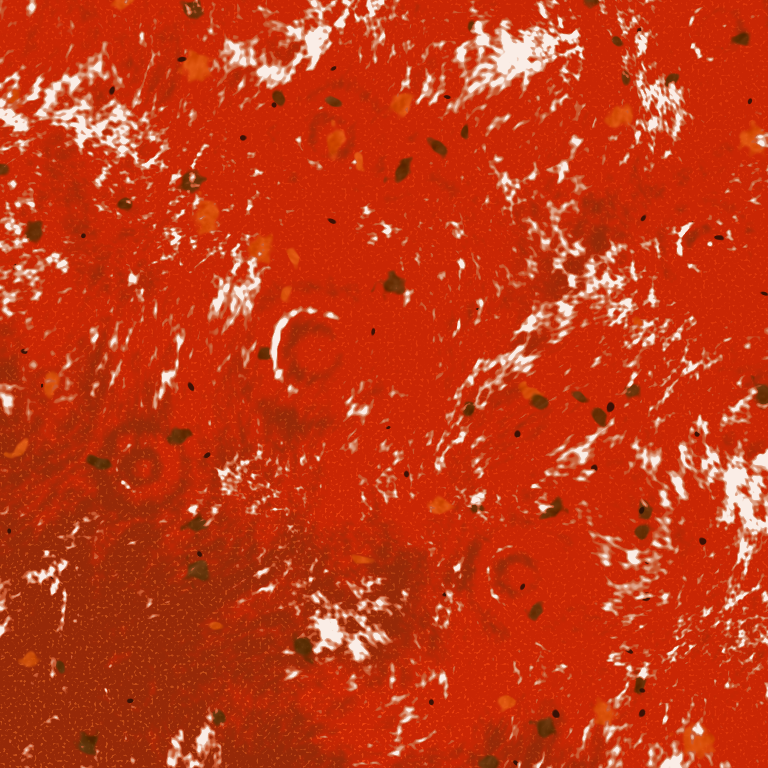
Write a three.js fragment shader that draws this texture.

```glsl
// Glossy tomato sauce with broken glints, bubble craters, herbs and pulp.
varying vec2 vUv;

vec2 hash2(vec2 p) {
  vec3 k = fract(vec3(p.xyx) * vec3(0.1031, 0.1030, 0.0973));
  k += dot(k, k.yzx + 33.33);
  return fract((k.xx + k.yz) * k.zy);
}

float corner(vec2 cell, vec2 offset) {
  return dot(hash2(cell) * 2.0 - 1.0, offset);
}

// Gradient noise, centred on zero
float noise(vec2 p) {
  vec2 i = floor(p), f = fract(p);
  vec2 u = f * f * f * (f * (f * 6.0 - 15.0) + 10.0);
  vec2 e = vec2(1.0, 0.0);
  float low = mix(corner(i, f), corner(i + e, f - e), u.x);
  float high = mix(corner(i + e.yx, f - e.yx), corner(i + 1.0, f - 1.0), u.x);
  return 2.0 * mix(low, high, u.y);
}

// Ragged, randomly turned pieces, present in a share of the grid cells
float scatter(vec2 p, float cells, float share, float size, float seed) {
  vec2 g = p * cells;
  float ragged = 1.0 + 0.45 * noise(p * 75.0 + seed);
  float mask = 0.0;
  for (int y = -1; y <= 1; y++) {
    for (int x = -1; x <= 1; x++) {
      vec2 cell = floor(g) + vec2(float(x), float(y));
      vec2 place = hash2(cell + seed);
      vec2 kind = hash2(cell + seed + 57.0);
      vec2 d = (g - cell - place) / cells;
      float turn = kind.y * 6.283;
      d = mat2(cos(turn), -sin(turn), sin(turn), cos(turn)) * d;
      d.y *= 1.0 + kind.y;
      float radius = size * (0.6 + 0.7 * place.x);
      float piece = 1.0 - smoothstep(0.6, 1.15, length(d) * ragged / radius);
      mask = max(mask, piece * step(kind.x, share));
    }
  }
  return mask;
}

void main() {
  vec2 p = vUv;

  // Surface coordinates stretched along the steep diagonal flow
  vec2 warp = vec2(noise(p * 4.0 + 3.0), noise(p * 4.0 + 19.0));
  vec2 w = p + 0.045 * warp;
  vec2 flow = vec2(dot(w, vec2(0.5, 0.87)) * 0.62, dot(w, vec2(0.87, -0.5)));

  // Patches of wrinkled surface, broken by fine worm-like detail
  float patches = noise(flow * 11.0 + 7.0) + 0.6 * noise(flow * 24.0 + 31.0);
  float detail = noise(flow * 66.0) + 0.75 * noise(w * 135.0 + 11.0);
  detail += 0.5 - 1.6 * abs(noise(flow * 42.0 + 5.0));
  float corner = 1.0 - smoothstep(0.1, 0.85, length(p * vec2(0.9, 1.1)));
  float shine = 0.58 * patches + 0.5 * detail - 0.06 - 0.15 * corner;
  shine += 0.15 * noise(p * 3.0 + 41.0);

  // Craters: calm surroundings, a glinting rim and a central spark
  float shade = 0.0;
  float glow = 0.0;
  for (int i = 0; i < 7; i++) {
    float n = float(i);
    vec2 rnd = hash2(vec2(n, 8.0));
    vec2 d = p - fract(vec2(0.41, 0.54) + n * vec2(0.755, 0.57));
    float r = i == 0 ? 0.055 : mix(0.028, 0.045, rnd.x);
    float dist = length(d) * (1.0 + 0.08 * noise(p * 14.0)) / r;
    float facing = dot(d / (length(d) + 0.001), normalize(vec2(-0.8, rnd.y - 0.5)));
    float calm = exp(-dist * dist / 5.0);
    float rim = exp(-pow((dist - 1.0) / 0.14, 2.0));
    shine -= 0.85 * calm;
    shine += rim * (0.8 + 0.4 * facing);
    shine += 1.3 * exp(-dot(d - 0.1 * r, d - 0.1 * r) / 0.00003);
    shade += 0.55 * exp(-pow((dist - 0.6) / 0.25, 2.0));
    shade += 0.35 * exp(-pow((dist - 1.7) / 0.3, 2.0));
    glow += calm;
  }

  // Red body, browner towards the lower left and in the folds
  float dark = 0.4 * noise(p * 5.0 + 23.0) + 0.9 * corner - 0.16 * detail;
  dark += 0.25 * noise(flow * 20.0 + 63.0) + shade - 0.3 * glow;
  vec3 color = mix(vec3(0.79, 0.15, 0.015), vec3(0.59, 0.16, 0.03),
                   smoothstep(0.05, 0.75, dark));
  float grain = smoothstep(0.2, 0.85, noise(p * 270.0));
  color += vec3(0.13, 0.11, 0.05) * grain * (0.6 + 0.8 * corner);

  // Pulp, herbs and pepper
  float pulp = scatter(p, 11.0, 0.2, 0.017, 3.0);
  float herbs = scatter(p, 15.0, 0.2, 0.014, 71.0);
  float pepper = scatter(p, 20.0, 0.13, 0.005, 137.0);
  color = mix(color, vec3(0.87, 0.36, 0.05) + 0.06 * detail, 0.75 * pulp);
  color = mix(color, vec3(0.29, 0.2, 0.03) + 0.05 * detail, 0.75 * herbs);
  color = mix(color, vec3(0.14, 0.05, 0.02), 0.85 * pepper);

  // Glints, from a warm halo to a white core
  color = mix(color, vec3(0.79, 0.35, 0.19), smoothstep(0.14, 0.29, shine));
  color = mix(color, vec3(0.87, 0.63, 0.52), smoothstep(0.29, 0.47, shine));
  color = mix(color, vec3(0.98, 0.93, 0.9), smoothstep(0.47, 0.62, shine));

  gl_FragColor = vec4(color, 1.0);
}
```
